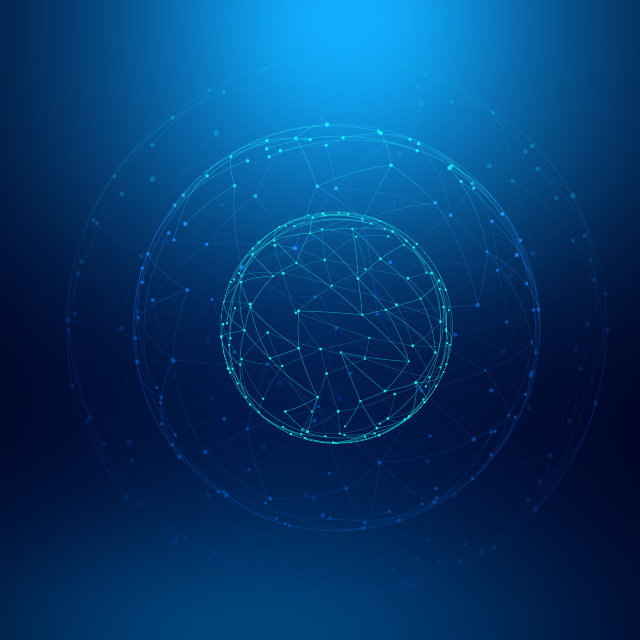
Give the GLSL for this background, as a Shadertoy shader.

```glsl
const vec2 CENTER = vec2(0.526, 0.488);
const float GOLDEN_ANGLE = 2.39996;
const float LINE_HALF = 0.00045;

float hash(float x) {
    return fract(sin(x * 12.9898) * 43758.5);
}

float bell(vec2 offset, vec2 size) {
    vec2 v = offset / size;
    return exp(-dot(v, v));
}

float coverage(float dist, float halfWidth, float pixel) {
    return clamp((halfWidth - dist) / pixel + 0.5, 0.0, 1.0);
}

float layer(float below, float above) {
    return 1.0 - (1.0 - below) * (1.0 - above);
}

// Scattered node on a unit sphere, ordered from top to bottom
vec3 spherePoint(float i, float count, float seed) {
    float y = 1.0 - 2.0 * (i + 0.5) / count;
    y = clamp(y + 0.08 * (hash(i + seed) - 0.5), -0.995, 0.995);
    float lon = i * GOLDEN_ANGLE + seed + 0.4 * (hash(i * 1.7 + seed) - 0.5);
    return vec3(sqrt(1.0 - y * y) * vec2(cos(lon), sin(lon)), y).xzy;
}

// Node close to the visible outline
vec3 limbPoint(float angle, float z) {
    return vec3(sqrt(1.0 - z * z) * vec2(cos(angle), sin(angle)), z);
}

// Great-circle arc, with its distance corrected for foreshortening
float arcLine(vec3 p, vec3 a, vec3 b, float radius, float pixel) {
    vec3 n = normalize(cross(a, b));
    float inside = step(0.0, min(dot(cross(n, a), p), dot(cross(b, n), p)));
    vec2 slope = n.xy - n.z * p.xy / p.z;
    float dist = abs(dot(n, p)) * radius / max(length(slope), 0.001);
    return inside * coverage(dist, LINE_HALF, pixel);
}

// Returns line coverage in x and node coverage in y
vec2 network(vec2 uv, float radius, float count, float seed, float dotSize, float pixel) {
    float tilt = 0.5 * sin(seed);
    vec2 q = mat2(cos(tilt), sin(tilt), -sin(tilt), cos(tilt)) * (uv - CENTER) / radius;
    float r = length(q);
    if (r > 1.0 + 2.0 * dotSize / radius) return vec2(0.0);

    float depth = sqrt(max(1.0 - r * r, 0.001));
    vec3 front = vec3(q, depth);
    vec3 back = vec3(q, -depth);
    float lines = 0.45 * coverage(abs(r - 1.0) * radius, LINE_HALF, pixel);
    float nodes = 0.0;

    // Long arcs and nodes crowding the outline
    for (float i = 0.0; i < 22.0; i++) {
        float angle = i * GOLDEN_ANGLE + seed;
        vec3 a = limbPoint(angle, 0.9 * hash(i + seed) - 0.45);
        vec3 b = limbPoint(angle + 0.7 + hash(i * 3.1 + seed), 0.9 * hash(i * 1.3 + seed) - 0.45);
        float nearest = min(length(q - a.xy), length(q - b.xy)) * radius;
        nodes = max(nodes, coverage(nearest, 0.85 * dotSize, pixel));
        if (r < 1.0) {
            float arc = max(arcLine(front, a, b, radius, pixel), arcLine(back, a, b, radius, pixel));
            lines = layer(lines, 0.6 * arc);
        }
    }

    for (float i = 0.0; i < count; i++) {
        vec3 a = spherePoint(i, count, seed);
        if (abs(a.y - q.y) > 0.7) continue;
        float size = dotSize * mix(0.7, 1.15, hash(i + 3.1 * seed));
        nodes = max(nodes, coverage(length(q - a.xy) * radius, size, pixel));
        if (r > 1.0) continue;

        // Spiral neighbours lie at Fibonacci index steps
        float hop = 5.0;
        float nextHop = 8.0;
        for (int k = 0; k < 3; k++) {
            float j = i + hop;
            if (j < count && hash(j * 2.3 + hop + seed) > 0.3) {
                vec3 b = spherePoint(j, count, seed);
                lines = layer(lines, 0.62 * arcLine(front, a, b, radius, pixel));
                lines = layer(lines, 0.3 * arcLine(back, a, b, radius, pixel));
            }
            float sum = hop + nextHop;
            hop = nextHop;
            nextHop = sum;
        }
    }
    return vec2(lines, nodes);
}

vec3 background(vec2 uv) {
    vec3 color = mix(vec3(0.0, 0.01, 0.13), vec3(0.0, 0.08, 0.265), bell(vec2(uv.x - 0.47, 0.0), vec2(0.37, 1.0)));

    // Floor light
    color = mix(color, vec3(0.0, 0.265, 0.475), bell(uv - vec2(0.40, 0.0), vec2(0.46, 0.21)));

    // Broad overhead light with a hot core
    float fall = exp(-pow(max(1.0 - uv.y, 0.0) / 0.425, 3.0));
    float skyGlow = fall * bell(vec2(uv.x - 0.54, 0.0), vec2(0.44, 1.0));
    color = mix(color, vec3(0.045, 0.55, 0.85), skyGlow);
    return mix(color, vec3(0.07, 0.69, 1.0), 0.95 * bell(uv - vec2(0.54, 0.97), vec2(0.18, 0.16)));
}

vec3 paint(vec3 base, vec3 ink, vec2 net, float lineAlpha, float nodeAlpha) {
    return mix(mix(base, ink, net.x * lineAlpha), ink, net.y * nodeAlpha);
}

void mainImage(out vec4 fragColor, in vec2 fragCoord) {
    vec2 uv = fragCoord / iResolution.xy;
    float pixel = 1.0 / min(iResolution.x, iResolution.y);

    // Shell inks shift from cyan above to deep blue below
    float lift = smoothstep(0.35, 0.75, uv.y);
    vec3 outerInk = mix(vec3(0.0, 0.24, 0.58), vec3(0.05, 0.68, 0.86), smoothstep(0.5, 0.85, uv.y));
    vec3 middleInk = mix(vec3(0.01, 0.34, 0.75), vec3(0.10, 0.52, 1.0), smoothstep(0.45, 0.62, uv.y));
    middleInk = mix(middleInk, vec3(0.10, 0.94, 1.0), smoothstep(0.62, 0.76, uv.y));
    vec3 innerInk = vec3(0.10, 0.94, 0.94);

    vec2 outerNet = network(uv, 0.423, 64.0, 4.7, 0.0038, pixel);
    vec2 middleNet = network(uv, 0.318, 76.0, 2.3, 0.0030, pixel);
    vec2 innerNet = network(uv, 0.181, 84.0, 7.9, 0.0020, pixel);
    vec3 color = paint(background(uv), outerInk, outerNet, 0.34, mix(0.36, 0.55, lift));
    color = paint(color, middleInk, middleNet, mix(0.48, 0.75, lift), mix(0.65, 0.95, lift));
    color = paint(color, innerInk, innerNet, 0.82, 0.95);
    fragColor = vec4(color, 1.0);
}
```
